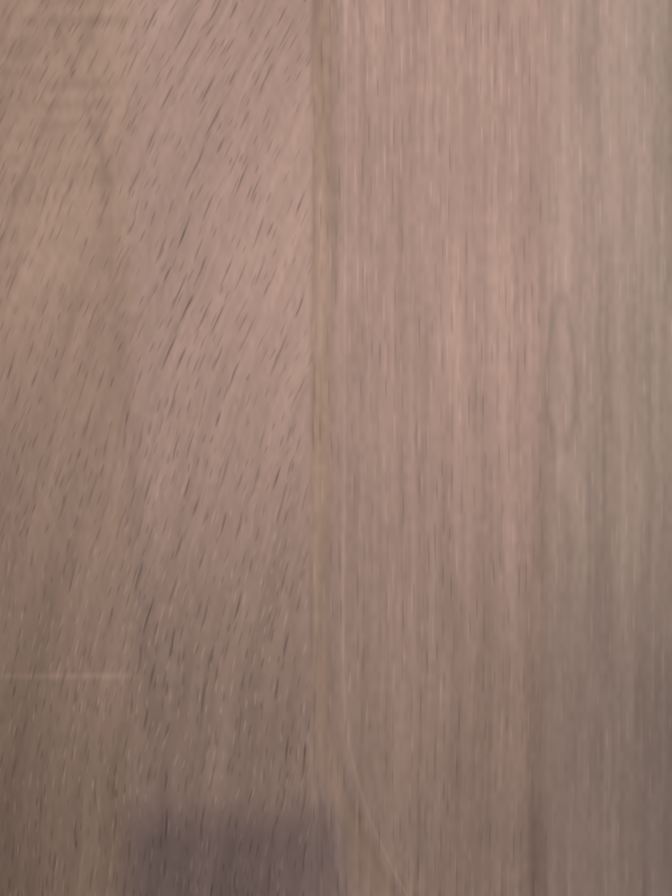
Write a WebGL 1 fragment shader that draws this texture.

```glsl
precision highp float;
// Pale oak planks: slanted pores, straight grain, seams and soft uneven light.
uniform vec2 u_resolution;

const vec3 PINK_OAK = vec3(0.648, 0.538, 0.488);
const vec3 TAN_OAK = vec3(0.640, 0.530, 0.462);
const vec3 GREY_OAK = vec3(0.618, 0.532, 0.485);
const vec3 SHADOW_TINT = vec3(0.82, 0.83, 0.87);

float hash(vec2 p) {
  p = fract(p * vec2(0.1031, 0.1137));
  p += dot(p, p.yx + 33.33);
  return fract((p.x + p.y) * p.x * 17.0 + p.y * 43.0);
}

float noise(vec2 p) {
  vec2 i = floor(p);
  vec2 f = fract(p);
  f = f * f * (3.0 - 2.0 * f);
  float low = mix(hash(i), hash(i + vec2(1.0, 0.0)), f.x);
  float high = mix(hash(i + vec2(0.0, 1.0)), hash(i + vec2(1.0, 1.0)), f.x);
  return mix(low, high, f.y);
}

float fbm(vec2 p) {
  float sum = 0.0;
  float weight = 0.5;
  for (int i = 0; i < 4; i++) {
    sum += weight * noise(p);
    p = p * 2.03 + 17.3;
    weight *= 0.5;
  }
  return sum / 0.9375;
}

// Soft vertical strip centred on a given x.
float strip(float x, float center, float halfWidth, float blur) {
  return 1.0 - smoothstep(halfWidth - blur, halfWidth + blur, abs(x - center));
}

// Tapered dashes, one per staggered cell; share is the part of cells filled.
float dashes(vec2 p, vec2 cell, float share, float width, float seed) {
  vec2 g = p / cell + seed;
  g.y += 7.0 * hash(vec2(floor(g.x), seed));
  vec2 id = floor(g) + seed;
  vec2 f = fract(g) - 0.5;
  float len = mix(0.2, 0.48, hash(id + 3.7));
  float shift = 0.5 * (hash(id + 9.1) - 0.5);
  float taper = max(1.0 - f.y * f.y / (len * len), 0.0);
  float body = 1.0 - smoothstep(0.3 * width, 1.5 * width, abs(f.x - shift));
  float strength = mix(0.4, 1.0, hash(id + 5.3));
  return body * taper * strength * step(hash(id), share);
}

// Fine and broad fibres running along y, centred on zero.
float fibres(vec2 p, float seed) {
  float fine = noise(vec2(p.x * 230.0, p.y * 13.0) + seed);
  float middle = noise(vec2(p.x * 110.0, p.y * 5.0) + seed);
  float broad = fbm(vec2(p.x * 30.0, p.y * 1.2) + seed);
  return 0.045 * (fine - 0.5) + 0.045 * (middle - 0.5) + 0.10 * (broad - 0.5);
}

// Pointed oval growth ring: rim darkening and a bright lower tip.
float knot(vec2 uv, vec2 center, vec2 radius) {
  vec2 q = (uv - center) / radius;
  float r = length(vec2(q.x / (1.0 - 0.25 * q.y), q.y));
  float rim = exp(-22.0 * (r - 1.0) * (r - 1.0));
  float tip = exp(-9.0 * dot(q - vec2(0.0, -1.1), q - vec2(0.0, -1.1)));
  return 0.08 * tip - 0.045 * rim;
}

// Even light from the upper middle, fading to the bottom corners.
float lighting(vec2 uv) {
  float rise = mix(0.80, 1.06, smoothstep(0.0, 0.75, uv.y));
  return rise - 0.32 * (uv.x - 0.6) * (uv.x - 0.6);
}

void main() {
  vec2 uv = gl_FragCoord.xy / u_resolution;
  vec2 p = vec2(uv.x * 0.75, uv.y);
  float wobble = 0.012 * (fbm(vec2(uv.y * 4.0, 2.0)) - 0.5);
  float x = uv.x + wobble;

  // Plank areas from left to right
  float left = 1.0 - smoothstep(0.17, 0.22, x);
  float flecked = 1.0 - smoothstep(0.455, 0.468, x);
  float right = smoothstep(0.80, 0.825, x);
  float straight = (1.0 - flecked) * (1.0 - right);

  vec3 color = mix(PINK_OAK, TAN_OAK, 0.75 * left);
  color = mix(color, GREY_OAK, right * (0.55 + 0.45 * smoothstep(0.8, 1.0, x)));

  // Grain leans more towards the top of the flecked planks
  float bend = 0.08 * p.y + 0.22 * p.y * p.y;
  vec2 leaning = vec2(p.x - bend + 0.02 * fbm(p * 7.0), p.y);
  vec2 upright = vec2(p.x + 0.012 * fbm(vec2(p.x * 5.0, p.y * 3.0)), p.y);
  float tone = mix(fibres(upright, 11.0), 0.8 * fibres(leaning, 41.0), flecked);
  tone += 0.05 * (fbm(p * vec2(9.0, 4.0)) - 0.5);
  tone += 0.035 * (noise(p * vec2(210.0, 90.0)) - 0.5);

  // Dark pores and pale ticks
  float fade = mix(1.0, 0.6, left);
  tone -= 0.12 * flecked * fade * dashes(leaning, vec2(0.020, 0.048), 0.65, 0.075, 3.0);
  tone -= 0.07 * flecked * dashes(leaning, vec2(0.009, 0.026), 0.55, 0.15, 19.0);
  tone -= 0.055 * straight * dashes(upright, vec2(0.009, 0.060), 0.6, 0.14, 31.0);
  float low = 1.0 - smoothstep(0.2, 0.75, uv.y);
  tone += 0.075 * low * dashes(leaning, vec2(0.009, 0.025), 0.5, 0.15, 53.0) * flecked;
  tone += 0.045 * dashes(upright, vec2(0.010, 0.055), 0.45, 0.13, 67.0) * (1.0 - flecked);

  // Faint saw marks across the left plank
  float saw = noise(vec2(uv.x * 9.0, uv.y * 85.0)) - 0.5;
  tone += 0.045 * left * saw * smoothstep(0.55, 0.8, uv.y);
  tone += 0.06 * left * strip(uv.y, 0.245 + 0.3 * wobble, 0.003, 0.004);

  // Seams, curved growth lines and the oval ring
  float arch = max(1.0 - uv.y / 0.24, 0.0);
  float curve = 0.09 * arch * arch;
  tone -= 0.045 * strip(x, 0.466 + 0.4 * curve, 0.003, 0.005);
  tone -= 0.035 * strip(x, 0.495 + curve, 0.007, 0.006);
  tone += 0.04 * strip(x, 0.513 + curve, 0.002, 0.003);
  tone -= 0.045 * strip(x, 0.815 - 0.02 * low, 0.012, 0.014) * (0.25 + 0.75 * low);
  tone -= 0.08 * strip(x, 0.795, 0.012, 0.012) * (1.0 - smoothstep(0.08, 0.14, uv.y));
  tone -= 0.035 * strip(x, 0.205 - 0.13 * (uv.y - 0.4), 0.012, 0.018);
  tone -= 0.03 * strip(x, 0.17 - 0.45 * (uv.y - 0.78), 0.005, 0.009) * smoothstep(0.7, 0.85, uv.y);
  tone += knot(uv, vec2(0.835, 0.585), vec2(0.021, 0.085));
  color = mix(color, TAN_OAK, 0.75 * strip(x, 0.478 + curve, 0.014, 0.007));

  // Light falloff and the cast shadow at the bottom edge
  float shadow = strip(uv.x, 0.35, 0.16, 0.03) * (1.0 - smoothstep(0.055, 0.125, uv.y));
  color *= lighting(uv) * (1.0 + 1.5 * tone);
  color *= mix(vec3(1.0), SHADOW_TINT, shadow);
  gl_FragColor = vec4(clamp(color, 0.0, 1.0), 1.0);
}
```
